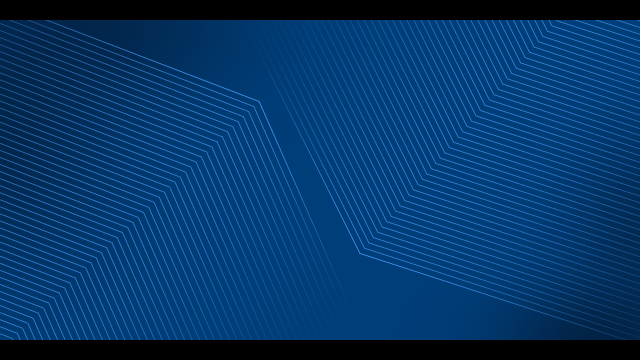
A WebGL 1 fragment shader for this background:

```glsl
precision highp float;

uniform vec2 u_resolution;

const vec3 BASE_BLUE = vec3(0.0, 0.243, 0.475);
const vec3 DEEP_BLUE = vec3(0.012, 0.085, 0.175);
const vec3 LINE_BLUE = vec3(0.27, 0.60, 0.96);
const float LINE_HALF_WIDTH = 0.0011;
const float BAR_EDGE = 0.4444;

// Soft elliptical falloff, 1 at the centre
float softSpot(vec2 p, vec2 centre, vec2 radii) {
    vec2 q = (p - centre) / radii;
    return exp(-dot(q, q));
}

// Share of a pixel covered by a thin line at distance d
float lineCoverage(float d, float halfWidth, float pixel) {
    float inner = max(d - 0.5 * pixel, -halfWidth);
    float outer = min(d + 0.5 * pixel, halfWidth);
    return max(outer - inner, 0.0) / pixel;
}

// x: line index across an arm, y: spacing between its lines
vec2 armIndex(vec2 q, vec2 dir, vec2 cornerStep) {
    vec2 normal = vec2(-dir.y, dir.x);
    float spacing = dot(cornerStep, normal);
    return vec2(dot(q, normal) / spacing, abs(spacing));
}

// Nested bent lines, each fading away from its own corner
float chevrons(vec2 p, vec2 corner, vec2 cornerStep, vec2 flatDir,
               vec2 steepDir, vec2 reach, float pixel) {
    vec2 q = p - corner;
    vec2 flatArm = armIndex(q, flatDir, cornerStep);
    vec2 steepArm = armIndex(q, steepDir, cornerStep);
    bool onFlat = flatArm.x < steepArm.x;
    vec2 arm = onFlat ? flatArm : steepArm;

    float index = floor(arm.x + 0.5);
    float dist = abs(arm.x - index) * arm.y;
    float along = length(q - index * cornerStep);
    float fade = 1.0 - smoothstep(0.0, onFlat ? reach.x : reach.y, along);
    float strength = index < 0.5 ? 1.0 : 0.8;
    return step(0.0, index) * strength * fade
        * lineCoverage(dist, LINE_HALF_WIDTH, pixel);
}

// Blue field darkened toward the sides
vec3 backdrop(vec2 p) {
    float light = 1.0;
    light *= 1.0 - 0.50 * softSpot(p, vec2(-0.60, 0.43), vec2(0.38, 0.22));
    light *= 1.0 - 0.60 * softSpot(p, vec2(-0.92, 0.14), vec2(0.36, 0.42));
    light *= 1.0 - 0.50 * softSpot(p, vec2(0.92, -0.13), vec2(0.23, 0.28));
    light *= 1.0 - 0.65 * softSpot(p, vec2(0.78, -0.45), vec2(0.28, 0.16));
    return mix(DEEP_BLUE, BASE_BLUE, light);
}

void main() {
    float pixel = 1.0 / u_resolution.y;
    vec2 p = (gl_FragCoord.xy - 0.5 * u_resolution) * pixel;

    vec3 color = backdrop(p);

    // Left and right line families
    float lines = chevrons(p, vec2(-0.169, 0.218), vec2(-0.0146, -0.0140),
        normalize(vec2(-1.0, 0.383)), normalize(vec2(0.44, -1.0)),
        vec2(1.4, 0.72), pixel);
    lines += chevrons(p, vec2(0.111, -0.204), vec2(0.0124, 0.0147),
        normalize(vec2(1.0, -0.325)), normalize(vec2(-0.5, 1.0)),
        vec2(1.1, 0.75), pixel);
    color = mix(color, LINE_BLUE, clamp(lines, 0.0, 1.0));

    // Black bars above and below
    float bar = smoothstep(-0.5 * pixel, 0.5 * pixel, abs(p.y) - BAR_EDGE);
    gl_FragColor = vec4(mix(color, vec3(0.0), bar), 1.0);
}
```
